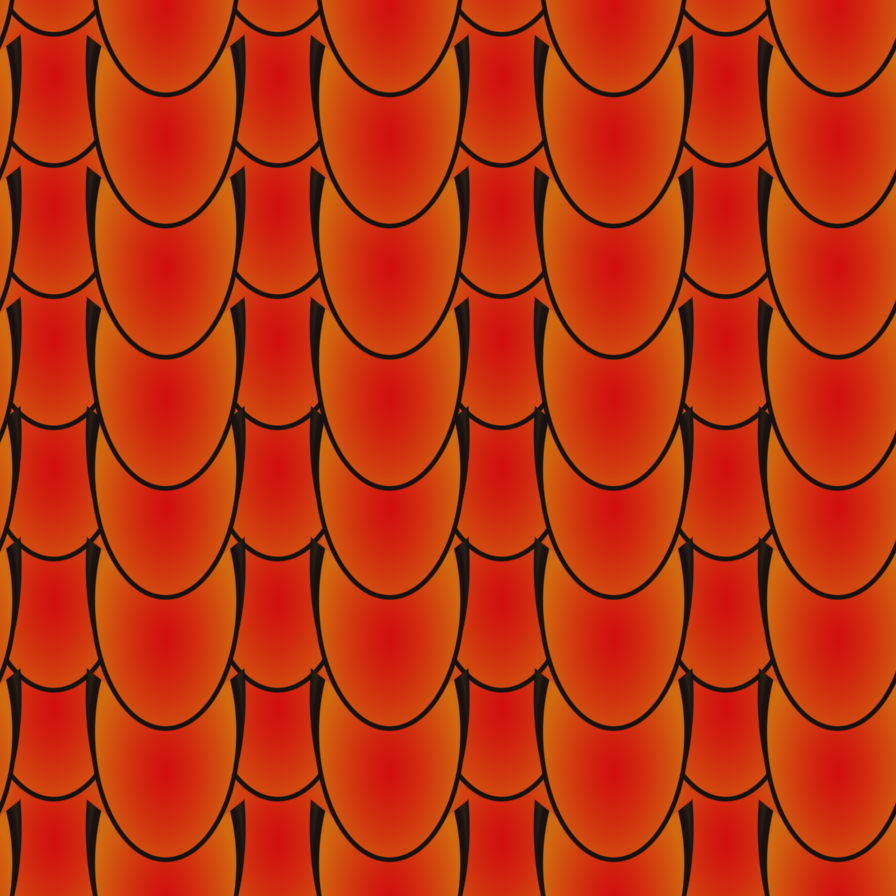
Write a three.js fragment shader that draws this pattern.

```glsl
varying vec2 vUv;

const float COLUMNS = 4.0;
const float ROWS = 7.0;
const float PITCH = 0.1464; // six even steps, the seventh is shorter
const float SOFT = 0.0011;
const float HALF_LINE = 0.0026;
const vec3 INK = vec3(0.09, 0.07, 0.06);
const vec3 RIM = vec3(0.15, 0.115, 0.08);
const vec3 RED = vec3(0.82, 0.06, 0.06);
const vec3 ORANGE = vec3(0.82, 0.41, 0.06);

float inside(float d) {
  return 1.0 - smoothstep(-SOFT, SOFT, d);
}

// Approximate signed distance to an ellipse
float ellipse(vec2 p, vec2 radii) {
  float k = max(length(p / radii), 0.01);
  return k * (k - 1.0) / max(length(p / (radii * radii)), 0.05);
}

// Distance down from the first row to the lower tip of row n
float rowDepth(float n) {
  float lap = floor((n + 0.5) / ROWS);
  return lap + (n - lap * ROWS) * PITCH;
}

vec3 scaleFill(vec2 p) {
  float t = length((p - vec2(0.0, 0.1)) / vec2(0.081, 0.14));
  return mix(RED, ORANGE, pow(min(t, 1.0), 1.25));
}

// One scale, p measured from its lower tip
vec3 drawScale(vec3 below, vec2 p) {
  float face = ellipse(p - vec2(0.0, 0.143), vec2(0.0814, 0.143));
  float rim = ellipse(p - vec2(0.0, 0.182), vec2(0.0892, 0.182));
  float body = min(face - HALF_LINE, rim);

  // Shoulders rise outward to a point
  float shoulder = 0.212 - 0.8 * (0.086 - max(abs(p.x), 0.052));
  body = max(body, (p.y - shoulder) * 0.78);

  float rimDepth = min(face - HALF_LINE, -rim);
  vec3 dark = mix(INK, RIM, smoothstep(0.0, 0.005, rimDepth));
  vec3 color = mix(dark, scaleFill(p), inside(face + HALF_LINE));
  return mix(below, color, inside(body));
}

// Columns of scales, each row lapping over the one beneath
vec3 drawColumns(vec3 below, vec2 uv, vec2 anchor) {
  float x = (fract((uv.x - anchor.x) * COLUMNS + 0.5) - 0.5) / COLUMNS;
  float depth = fract(anchor.y - uv.y);
  float row = min(ceil(depth / PITCH), ROWS);
  vec3 color = below;
  for (int i = 2; i >= -1; i--) {
    float tip = rowDepth(row + float(i));
    color = drawScale(color, vec2(x, tip - depth));
  }
  return color;
}

void main() {
  vec3 color = drawColumns(ORANGE, vUv, vec2(0.0599, 0.1081));
  color = drawColumns(color, vUv, vec2(0.1849, 0.3333));
  gl_FragColor = vec4(color, 1.0);
}
```
